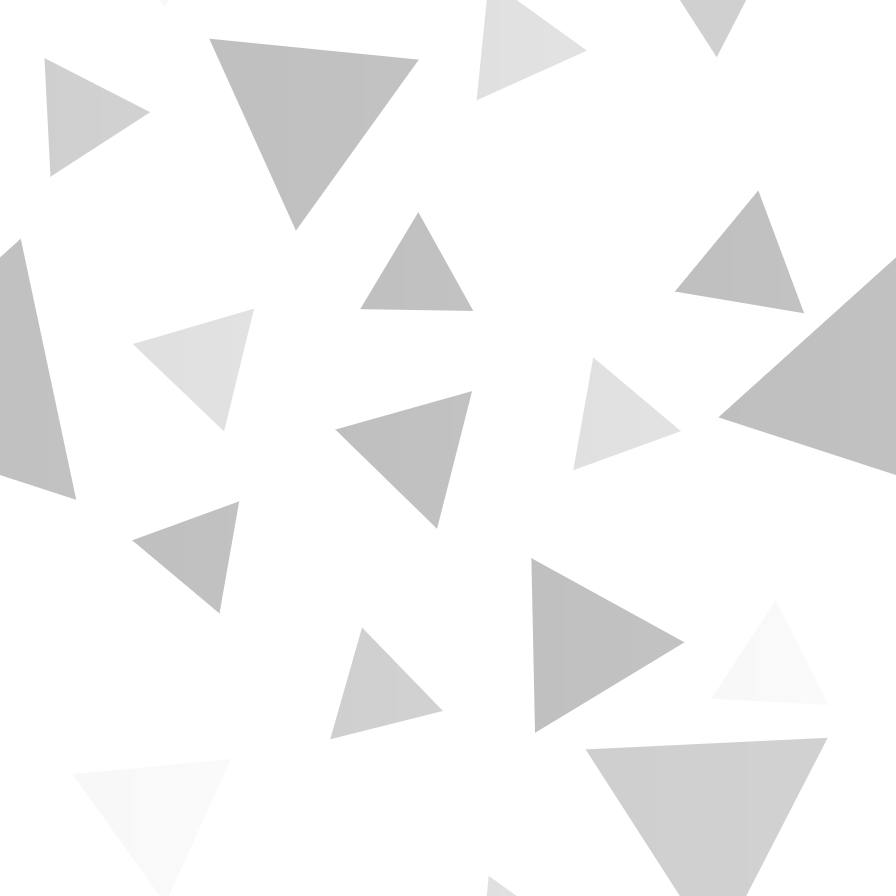
Reproduce this pattern procedurally as a WebGL 1 fragment shader.

```glsl
precision highp float;
// Scattered flat grey equilateral triangles on white, tiling seamlessly.

uniform vec2 u_resolution;

const int TRIANGLE_COUNT = 15;
const float THIRD_TURN = 2.0943951;
const float GOLDEN = 0.618034;

const float WHITE = 1.0;
const float FAINT_GREY = 0.976;
const float PALE_GREY = 0.882;
const float MID_GREY = 0.816;
const float DARK_GREY = 0.756;

// Shortest offset from b to a on the unit torus.
vec2 wrappedOffset(vec2 a, vec2 b) {
  return fract(a - b + 0.5) - 0.5;
}

vec2 rotate(vec2 p, float angle) {
  float c = cos(angle);
  float s = sin(angle);
  return vec2(c * p.x + s * p.y, c * p.y - s * p.x);
}

// Signed distance to the edge lines of a triangle with one corner on +x.
float triangleDistance(vec2 p, float circumradius) {
  float edge = max(-p.x, 0.5 * p.x + 0.8660254 * abs(p.y));
  return edge - 0.5 * circumradius;
}

// Near-hexagonal wrapping lattice, loosened by a quadratic sequence.
vec2 triangleCenter(float id, float count, vec2 origin, float jitter) {
  vec2 lattice = id * vec2(1.0, 4.0) / count;
  vec2 shift = fract(id * id * vec2(0.371, 0.233) + 0.5) - 0.5;
  return origin + lattice + jitter * shift;
}

// Many small triangles and a few large ones.
float triangleRadius(float id, float smallest, float growth) {
  return smallest + growth * exp(-5.0 * fract(id * GOLDEN));
}

float triangleAngle(float id) {
  return THIRD_TURN * fract(id * id * 0.4241 + 0.6);
}

// Picks one of four greys in fixed shares.
float triangleGrey(float id) {
  float pick = fract(id * 1.414214 + 0.13);
  float grey = mix(DARK_GREY, MID_GREY, step(0.48, pick));
  grey = mix(grey, PALE_GREY, step(0.65, pick));
  return mix(grey, FAINT_GREY, step(0.89, pick));
}

void main() {
  vec2 uv = gl_FragCoord.xy / u_resolution;
  float pixel = 1.0 / min(u_resolution.x, u_resolution.y);
  float shade = WHITE;

  for (int i = 0; i < TRIANGLE_COUNT; i++) {
    float id = float(i);
    vec2 center = triangleCenter(id, float(TRIANGLE_COUNT), vec2(-0.03, 0.57), 0.147);
    float radius = triangleRadius(id, 0.072, 0.1);
    vec2 offset = wrappedOffset(uv, center);
    float d = triangleDistance(rotate(offset, triangleAngle(id)), radius);

    // Antialiased fill with a barely visible slope of tone.
    float coverage = clamp(0.5 - d / pixel, 0.0, 1.0);
    float grey = triangleGrey(id) + 0.006 * offset.x / radius;
    shade = mix(shade, grey, coverage);
  }

  gl_FragColor = vec4(vec3(shade), 1.0);
}
```
